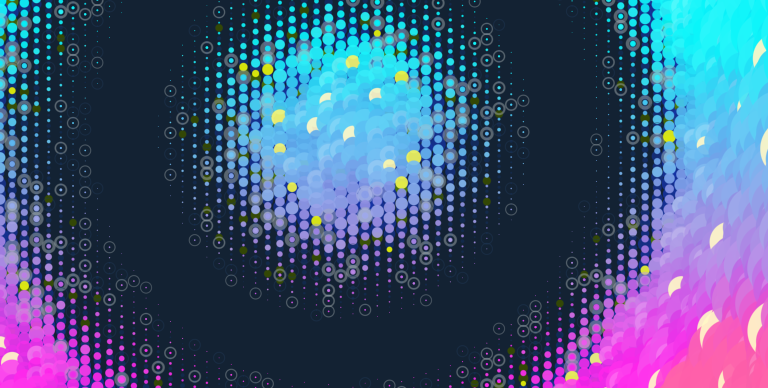
Reproduce this background procedurally as a Shadertoy shader.

```glsl
const vec2 PITCH = vec2(0.03137, 0.027);
const vec3 NAVY = vec3(0.075, 0.133, 0.2);

float hash(vec2 p) {
    vec3 q = fract(vec3(p.xyx) * vec3(0.1031, 0.103, 0.0973));
    q += dot(q, q.yzx + 33.33);
    return fract((q.x + q.y) * q.z);
}

// Dot radius: a round core, an empty ring, then growth towards the sides
float dotSize(vec2 p) {
    float d = distance(p, vec2(0.89, 0.66));
    float core = 0.036 * pow(max(1.0 - d / 0.5, 0.0), 1.3);
    float rim = max(d - 0.6, 0.0);
    float side = mix(0.55, 1.0, smoothstep(0.5, 1.4, p.x));
    return min(core + 0.28 * side * rim * rim, 0.075);
}

// Vertical ramp: magenta, lavender, sky blue, cyan
vec3 ramp(float y) {
    vec3 c = mix(vec3(1.0, 0.14, 0.92), vec3(0.62, 0.56, 0.89), smoothstep(0.02, 0.45, y));
    c = mix(c, vec3(0.36, 0.73, 0.95), smoothstep(0.4, 0.66, y));
    return mix(c, vec3(0.02, 0.96, 0.98), smoothstep(0.62, 0.92, y));
}

float disc(float d, float radius) {
    float soft = 0.8 / iResolution.y;
    return smoothstep(soft, -soft, d - radius);
}

// Staggered columns of cells
vec2 cellId(vec2 p, vec2 step) {
    float column = round(p.x / PITCH.x) + step.x;
    float row = round(p.y / PITCH.y - fract(column * 0.382)) + step.y;
    return vec2(column, row);
}

vec2 cellCentre(vec2 id) {
    return vec2(id.x, id.y + fract(id.x * 0.382)) * PITCH;
}

// Deep blue discs and olive to cream accents below the dots
vec3 underlay(vec3 col, vec2 p) {
    for (int i = -2; i <= 2; i++)
    for (int j = 2; j >= -2; j--) {
        vec2 id = cellId(p, vec2(i, j));
        vec2 centre = cellCentre(id) + vec2(0.0, 0.5 * PITCH.y);
        float s = dotSize(centre);
        float d = distance(p, centre);
        float kind = hash(id + 71.0);
        vec3 blue = mix(vec3(0.07, 0.17, 0.32), vec3(0.08, 0.2, 0.66), smoothstep(0.004, 0.018, s));
        col = mix(col, blue, 0.8 * disc(d, min(s * (0.7 + 0.6 * kind), 0.03)) * step(0.001, s));
        if (kind < 0.09 && s > 0.003) {
            vec3 olive = mix(vec3(0.2, 0.28, 0.02), vec3(0.3, 0.46, 0.05), smoothstep(0.008, 0.02, s));
            col = mix(col, olive, disc(d, min(0.008 + 0.5 * s, 0.02)));
        }
    }
    return col;
}

// Coloured dots with grey rings, stacked left to right and downwards
vec3 overlay(vec3 col, vec2 p) {
    for (int i = -3; i <= 3; i++)
    for (int j = 3; j >= -3; j--) {
        vec2 id = cellId(p, vec2(i, j));
        vec2 centre = cellCentre(id);
        float s = dotSize(centre);
        if (s < 0.0004) continue;
        float d = distance(p, centre);
        float kind = hash(id + 13.0);
        float tone = hash(id + 39.0);

        // Dot colour, with pale and salmon ones among the largest
        vec3 tint = ramp(centre.y + 0.08 * (tone - 0.5));
        tint = mix(tint, tone > 0.5 ? vec3(1.0) : vec3(0.3, 0.5, 0.85), 0.3 * abs(tone - 0.5));
        float low = smoothstep(0.3, 0.02, centre.y);
        tint = mix(tint, vec3(1.0, 0.42, 0.6), 0.8 * low * smoothstep(0.06, 0.075, s));
        if (kind > 0.96 && s > 0.009) {
            vec3 yellow = vec3(0.9, 0.95, 0.03);
            tint = mix(yellow, vec3(1.0, 0.97, 0.78), smoothstep(0.014, 0.026, s));
        }
        float radius = s * (0.65 + 0.45 * tone);
        col = mix(col, tint, 0.92 * disc(d, radius));

        // Thin outlines in the fringe widen to translucent bands
        float outer = 0.015 + 0.4 * s;
        float inner = max(outer - 0.0015 - 0.9 * s, 0.0);
        float band = disc(d, outer) - disc(d, inner);
        if (kind < 0.15) {
            vec3 grey = mix(vec3(0.62, 0.66, 0.67), mix(tint, vec3(1.0), 0.35), smoothstep(0.012, 0.024, s));
            col = mix(col, grey, 0.5 * band);
            col = mix(col, tint, 0.9 * disc(d, min(0.0015 + 0.4 * s, 0.6 * outer)));
        } else if (kind < 0.25 && s < 0.012) {
            float line = disc(d, outer) - disc(d, outer - 0.002);
            col = mix(col, vec3(0.12, 0.22, 0.34), 0.6 * line);
        }
    }
    return col;
}

void mainImage(out vec4 fragColor, in vec2 fragCoord) {
    vec2 p = fragCoord / iResolution.y;
    vec3 col = underlay(NAVY, p);
    fragColor = vec4(overlay(col, p), 1.0);
}
```
